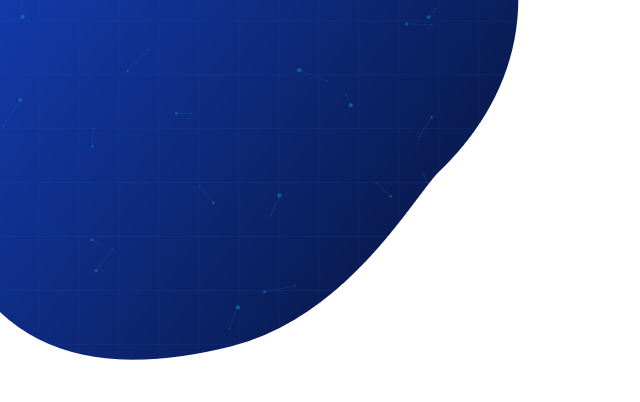
Reproduce this background procedurally as a Shadertoy shader.

```glsl
// A deep blue blob with a diagonal gradient over a white page, overlaid with a
// faint grid and a sparse network of teal nodes. The blob edge is a chain of
// cubic curves; its distance and inside test come from short straight steps.

const vec2 CANVAS = vec2(768.0, 483.0);      // canvas units, y runs downward
const vec3 PAGE = vec3(1.0);
const vec3 BLUE_LIGHT = vec3(0.070, 0.225, 0.665);
const vec3 BLUE_DARK = vec3(0.037, 0.108, 0.325);
const vec3 GRID_BLUE = vec3(0.10, 0.33, 0.74);
const vec3 NODE_TEAL = vec3(0.04, 0.50, 0.74);
const vec3 LINK_BLUE = vec3(0.12, 0.36, 0.74);
const vec2 GRADIENT_DIR = vec2(0.8, 0.6);
const float GRADIENT_LENGTH = 545.0;
const vec2 GRID_STEP = vec2(48.0, 64.8);
const vec2 GRID_ORIGIN = vec2(47.0, 25.0);
const vec2 GRID_ALPHA = vec2(0.11, 0.17);    // vertical, horizontal lines
const float NODE_CELL = 100.0;
const float NODE_CHANCE = 0.85;
const float NODE_ALPHA = 0.60;
const float LINK_ALPHA = 0.30;
const int CURVES = 3;
const int STEPS = 20;

// Control points of the blob edge; neighbouring curves share an end
const vec2 EDGE[10] = vec2[10](
    vec2(622.0, -2.0), vec2(622.0, 85.0), vec2(580.0, 156.0),
    vec2(525.0, 208.0), vec2(490.0, 247.0), vec2(414.0, 381.0),
    vec2(278.0, 416.0), vec2(178.0, 441.0), vec2(72.0, 444.0),
    vec2(-1.0, 374.0));

vec2 hash2(vec2 p) {
    vec3 q = fract(vec3(p.xyx) * vec3(0.1031, 0.1030, 0.0973));
    q += dot(q, q.yzx + 33.33);
    return fract((q.xx + q.yz) * q.zy);
}

vec2 cubic(vec2 a, vec2 b, vec2 c, vec2 d, float t) {
    float s = 1.0 - t;
    return s * s * s * a + 3.0 * s * t * (s * b + t * c) + t * t * t * d;
}

float segmentDistance(vec2 p, vec2 a, vec2 b) {
    vec2 ab = b - a;
    float h = clamp(dot(p - a, ab) / dot(ab, ab), 0.0, 1.0);
    return length(p - a - h * ab);
}

// Smooth coverage of a shape whose signed distance is d
float coverage(float d, float px) {
    return clamp(0.5 - d / px, 0.0, 1.0);
}

// Signed distance to the blob: a ray cast down the canvas flips the sign
float blobDistance(vec2 p) {
    float nearest = 1e5;
    float side = 1.0;
    for (int i = 0; i < CURVES; i++) {
        int k = 3 * i;
        vec2 a = EDGE[k];
        for (int j = 1; j <= STEPS; j++) {
            vec2 b = cubic(EDGE[k], EDGE[k + 1], EDGE[k + 2], EDGE[k + 3],
                           float(j) / float(STEPS));
            nearest = min(nearest, segmentDistance(p, a, b));
            if ((a.x > p.x) != (b.x > p.x)) {
                float crossing = mix(a.y, b.y, (p.x - a.x) / (b.x - a.x));
                if (crossing > p.y) side = -side;
            }
            a = b;
        }
    }
    return side * nearest;
}

// Scattered nodes, each with a thin link to a smaller end point;
// returns coverage of (nodes, links)
vec2 network(vec2 p, float px) {
    vec2 result = vec2(0.0);
    vec2 home = floor(p / NODE_CELL);
    for (int y = -1; y <= 1; y++) {
        for (int x = -1; x <= 1; x++) {
            vec2 cell = home + vec2(x, y) + 7.0;
            vec2 place = hash2(cell);
            vec2 kind = hash2(cell + 41.0);
            vec2 reach = hash2(cell + 83.0);
            if (kind.x > NODE_CHANCE) continue;
            vec2 node = (cell - 7.0 + 0.1 + 0.8 * place) * NODE_CELL;
            float angle = 6.2832 * reach.x;
            vec2 end = node + mix(12.0, 38.0, reach.y) * vec2(cos(angle), sin(angle));
            float radius = mix(1.2, 2.6, kind.y);
            float dots = max(coverage(length(p - node) - radius, px),
                             0.6 * coverage(length(p - end) - 0.8, px));
            float link = coverage(segmentDistance(p, node, end) - 0.4, px);
            result = max(result, vec2(dots, link));
        }
    }
    return result;
}

void mainImage(out vec4 fragColor, in vec2 fragCoord) {
    vec2 uv = fragCoord / iResolution.xy;
    vec2 p = vec2(uv.x, 1.0 - uv.y) * CANVAS;
    float px = CANVAS.y / iResolution.y;

    // Diagonal gradient
    float t = clamp(dot(p, GRADIENT_DIR) / GRADIENT_LENGTH, 0.0, 1.0);
    vec3 color = mix(BLUE_LIGHT, BLUE_DARK, t);

    // Grid
    vec2 toLine = abs(mod(p - GRID_ORIGIN + 0.5 * GRID_STEP, GRID_STEP) - 0.5 * GRID_STEP);
    vec2 grid = clamp(0.5 - (toLine - 0.5) / px, 0.0, 1.0) * GRID_ALPHA;
    color = mix(color, GRID_BLUE, max(grid.x, grid.y));

    // Network
    vec2 net = network(p, px);
    color = mix(color, LINK_BLUE, LINK_ALPHA * net.y);
    color = mix(color, NODE_TEAL, NODE_ALPHA * net.x);

    // Blob over the page
    color = mix(PAGE, color, coverage(blobDistance(p), px));
    fragColor = vec4(color, 1.0);
}
```
